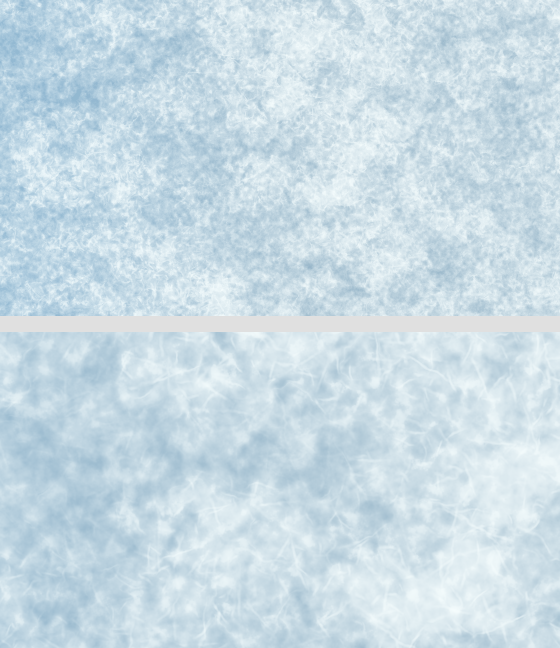
Top: the whole. Bottom: its middle third, enlarged.
A Shadertoy shader for this texture:

```glsl
// Pale blue frosted ice: cloudy patches, fuzzy crystal clusters and fine scattered needles.

float hash(vec2 p) {
    vec3 q = fract(vec3(p.xyx) * 0.1031);
    q += dot(q, q.yzx + 33.33);
    return fract((q.x + q.y) * q.z);
}

float valueNoise(vec2 p) {
    vec2 cell = floor(p), f = fract(p);
    f = f * f * (3.0 - 2.0 * f);
    return mix(mix(hash(cell), hash(cell + vec2(1, 0)), f.x),
               mix(hash(cell + vec2(0, 1)), hash(cell + vec2(1, 1)), f.x), f.y);
}

// Rotated octaves, normalised to 0..1
float fbm(vec2 p) {
    float sum = 0.0, weight = 0.533;
    for (int i = 0; i < 4; i++) {
        sum += weight * valueNoise(p);
        p = mat2(1.6, 1.2, -1.2, 1.6) * p + 17.3;
        weight *= 0.5;
    }
    return sum;
}

// One tapered ice needle per grid cell, with random place, angle and strength
float needles(vec2 p, float scale, float seed, float pixel) {
    vec2 q = p * scale, base = floor(q);
    float width = (0.0014 + pixel) * scale, light = 0.0;
    for (int y = -1; y <= 1; y++) {
        for (int x = -1; x <= 1; x++) {
            vec2 cell = base + vec2(x, y) + seed;
            vec2 center = cell - seed + vec2(hash(cell), hash(cell + 41.7));
            float angle = 3.1416 * hash(cell + 83.1);
            float halfLength = mix(0.3, 0.8, hash(cell + 127.9));
            vec2 axis = vec2(cos(angle), sin(angle)), d = q - center;
            float along = dot(d, axis);
            float across = abs(dot(d, vec2(-axis.y, axis.x)));
            float taper = 1.0 - smoothstep(0.2, 1.0, abs(along) / halfLength);
            float line = 1.0 - smoothstep(0.0, width, across);
            light = max(light, line * taper * (0.35 + 0.65 * hash(cell + 211.3)));
        }
    }
    return light;
}

void mainImage(out vec4 fragColor, in vec2 fragCoord) {
    vec2 uv = fragCoord / iResolution.xy;
    vec2 p = fragCoord / iResolution.y;
    float pixel = 1.0 / iResolution.y;

    // Ragged warp breaks soft noise into crystalline edges
    vec2 warp = vec2(fbm(p * 30.0 + 5.0), fbm(p * 30.0 + 61.0)) - 0.5;
    vec2 ragged = p + 0.075 * warp;

    // Broad clouds, frost patches, small flakes and fine grain
    float clouds = fbm(p * 2.8 + 9.0);
    float patches = fbm(ragged * vec2(10.0, 13.0) + 31.0);
    float flakes = fbm(ragged * vec2(24.0, 27.0) + 47.0);
    float fibers = 1.0 - abs(2.0 * valueNoise(ragged * 46.0 + 70.0) - 1.0);
    float grain = fbm(p * 72.0 + 13.0);

    // Needles gather on the frosted patches
    float frosted = smoothstep(0.35, 0.65, 0.65 * patches + 0.35 * clouds);
    float crystals = 0.8 * needles(ragged * 0.3 + p * 0.7, 13.0, 300.0, pixel)
                   + 0.8 * needles(p + 0.01 * warp, 27.0, 500.0, pixel)
                   + 0.8 * needles(p + 0.02 * warp, 48.0, 700.0, pixel);
    crystals *= mix(0.3, 1.0, frosted);
    float specks = smoothstep(0.58, 0.75, grain) * mix(0.2, 1.0, frosted);

    // Brightness rises from the deep blue left to the pale right
    float shade = 0.61 + 0.22 * (smoothstep(0.0, 0.7, uv.x) - 0.62) - 0.05 * (uv.y - 0.5);
    shade += 0.45 * (clouds - 0.5) + 0.7 * (patches - 0.5) + 0.55 * (flakes - 0.5);
    shade += 0.28 * (fibers - 0.65) * mix(0.5, 1.2, frosted);
    shade += 0.75 * (grain - 0.5) + 0.4 * crystals + 0.22 * specks;

    // Soft shoulder keeps detail in the brightest frost
    float excess = max(shade - 0.75, 0.0);
    shade = max(shade - excess + excess / (1.0 + 1.3 * excess), 0.0);

    vec3 deepIce = vec3(0.595, 0.715, 0.79), paleFrost = vec3(0.895, 0.94, 0.955);
    vec3 color = mix(deepIce, paleFrost, shade);

    // Shadowed ice on the left is a little bluer
    float blueTint = (1.0 - smoothstep(0.0, 0.6, uv.x)) * (1.0 - 0.8 * min(shade, 1.0));
    color += blueTint * vec3(-0.02, 0.01, 0.035);
    fragColor = vec4(min(color, 1.0), 1.0);
}
```
